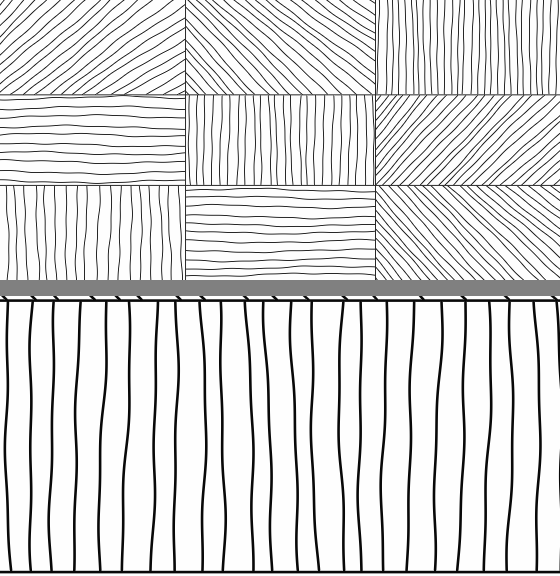
Top: the whole. Bottom: its middle third, enlarged.
Give the GLSL for this pattern, as a WebGL 2 fragment shader.

```glsl
#version 300 es
precision highp float;

uniform vec2 u_resolution;
out vec4 outColor;

const vec3 PAPER = vec3(0.995);
const vec3 INK = vec3(0.03);
const vec2 CANVAS = vec2(2.0, 1.0);
const float LINE_WIDTH = 0.0031;
const float SPACING_JITTER = 0.17;  // fractions of the line spacing
const float SWAY = 0.17;
const float TREMOR = 0.055;

// Panel edges, left to right and bottom to top
const float EDGE_X[4] = float[4](0.0, 0.6628, 1.3412, 2.0);
const float EDGE_Y[4] = float[4](0.0, 0.3380, 0.6612, 1.0);

// Per panel, bottom row first: angle in degrees, line spacing, fan
const vec3 HATCH[9] = vec3[9](
    vec3(90.0, 0.0368, 0.0), vec3(0.0, 0.0307, 0.0), vec3(-45.0, 0.0245, -0.4),
    vec3(0.0, 0.0323, 0.0), vec3(90.0, 0.0283, 0.0), vec3(46.0, 0.0240, -0.3),
    vec3(38.0, 0.0295, -0.5), vec3(-42.0, 0.0275, -0.5), vec3(90.0, 0.0235, 0.0));

float hash(vec2 p) {
    vec3 q = fract(p.xyx * vec3(0.1031, 0.1030, 0.0973));
    q += dot(q, q.yzx + 33.33);
    return fract((q.x + q.y) * q.z);
}

// Share of a pixel covered by a line at this distance
float stroke(float dist, float pixel) {
    float halfWidth = 0.5 * LINE_WIDTH / pixel;
    float d = abs(dist) / pixel;
    return max(min(d + 0.5, halfWidth) - max(d - 0.5, -halfWidth), 0.0);
}

// Hand-drawn drift of one line, in spacings
float drift(float along, float index, float seed) {
    float phase = 6.2832 * hash(vec2(index + 71.0, seed + 5.0));
    float jitter = (hash(vec2(index + 50.0, seed)) - 0.5) * 2.0 * SPACING_JITTER;
    float sway = SWAY * sin(along * 8.0 + index * 0.45 + seed * 2.1);
    float tremor = TREMOR * (sin(along * 23.0 + phase) + 0.6 * sin(along * 51.0 + phase * 3.0));
    return jitter + sway + tremor;
}

float hatching(vec2 p, vec2 corner, vec2 center, int panel, float pixel) {
    vec3 hatch = HATCH[panel];
    float angle = radians(hatch.x);
    vec2 direction = vec2(cos(angle), sin(angle));
    vec2 normal = vec2(direction.y, -direction.x);

    // Fan the lines gently around the panel center
    float along = dot(p - center, direction);
    float across = dot(p - corner, normal) + hatch.z * along * dot(p - center, normal);
    float density = 1.0 + hatch.z * along;

    float position = across / hatch.y;
    float cell = floor(position);
    float nearest = 2.0;
    for (int k = -1; k <= 1; k++) {
        float index = cell + float(k);
        float line = index + 0.5 + drift(along, index, float(panel) * 7.0 + 1.0);
        nearest = min(nearest, abs(position - line));
    }
    return stroke(nearest * hatch.y / density, pixel);
}

void main() {
    vec2 p = gl_FragCoord.xy / u_resolution * CANVAS;
    float pixel = CANVAS.y / u_resolution.y;

    // Find the panel, and ink the dividers between panels
    int column = 0;
    int row = 0;
    float ink = 0.0;
    for (int i = 1; i < 3; i++) {
        column += int(p.x > EDGE_X[i]);
        row += int(p.y > EDGE_Y[i]);
        ink = max(ink, stroke(p.x - EDGE_X[i], pixel));
        ink = max(ink, stroke(p.y - EDGE_Y[i], pixel));
    }
    vec2 corner = vec2(EDGE_X[column], EDGE_Y[row]);
    vec2 center = 0.5 * (corner + vec2(EDGE_X[column + 1], EDGE_Y[row + 1]));

    ink = max(ink, hatching(p, corner, center, row * 3 + column, pixel));
    outColor = vec4(mix(PAPER, INK, clamp(ink, 0.0, 1.0)), 1.0);
}
```
